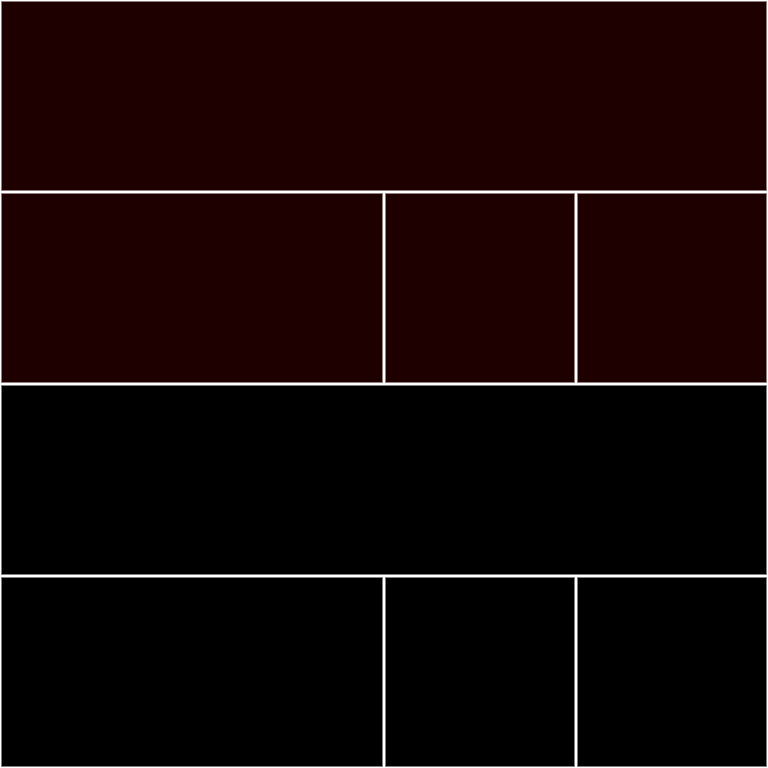
This pattern is drawn by a Shadertoy shader. Its source:

```glsl
// Two stacked blocks, dark red above black, ruled by thin white lines.
// Each block is a full-width band over a row cut at 1/2 and 3/4; the distance
// to the nearest panel edge, found by repeating each panel size, draws the lines.

const float BLOCKS_DOWN    = 2.0;
const float ROWS_PER_BLOCK = 2.0;
const float WIDE_PANEL     = 0.5;         // left panel of the divided row
const float NARROW_PANEL   = 0.25;        // the two panels to its right
const float LINE_HALF      = 1.0 / 512.0; // half the line width, in canvas units
const float EDGE_SOFTNESS  = 0.68;        // half the smoothing width, in pixels

const vec3 UPPER_COLOR = vec3(0.12, 0.0, 0.0);
const vec3 LOWER_COLOR = vec3(0.0);
const vec3 LINE_COLOR  = vec3(1.0);

// Distance from x to the nearest whole multiple of period.
float distToMultiple(float x, float period) {
    float phase = fract(x / period);
    return min(phase, 1.0 - phase) * period;
}

// Panel width at a point: divided rows are the lower row of each block.
float panelWidth(vec2 uv, float rowHeight) {
    float row = floor(uv.y / rowHeight);
    bool divided = mod(row, ROWS_PER_BLOCK) < 0.5;
    float dividedWidth = uv.x < WIDE_PANEL ? WIDE_PANEL : NARROW_PANEL;
    return divided ? dividedWidth : 1.0;
}

void mainImage(out vec4 fragColor, in vec2 fragCoord) {
    vec2 uv = fragCoord / iResolution.xy;
    float softness = EDGE_SOFTNESS / min(iResolution.x, iResolution.y);

    // Panel edges
    float rowHeight = 1.0 / (BLOCKS_DOWN * ROWS_PER_BLOCK);
    float edgeDist = min(distToMultiple(uv.x, panelWidth(uv, rowHeight)),
                         distToMultiple(uv.y, rowHeight));
    float line = 1.0 - smoothstep(LINE_HALF - softness, LINE_HALF + softness, edgeDist);

    // Flat fill per block, with the lines on top
    float block = floor(uv.y * BLOCKS_DOWN);
    vec3 fill = mix(LOWER_COLOR, UPPER_COLOR, block / (BLOCKS_DOWN - 1.0));
    fragColor = vec4(mix(fill, LINE_COLOR, line), 1.0);
}
```
